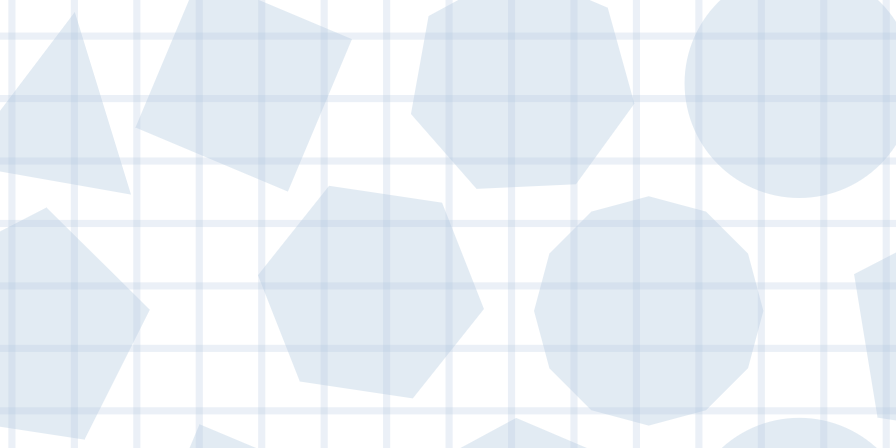
Give the GLSL for this pattern, as a Shadertoy shader.

```glsl
// Pale regular polygons scattered in a wrapped zigzag under a translucent square grid.

const float TAU = 6.2831853;
const int SHAPE_COUNT = 7;
const vec2 TILE = vec2(2.091, 1.0026);   // repeat of the layout, in canvas heights
const vec3 PAPER = vec3(1.0);
const vec3 SHAPE_TINT = vec3(0.888, 0.922, 0.953);
const vec3 LINE_TINT = vec3(0.69, 0.77, 0.87);

// Each kind: side count, tilt in degrees, circumradius (120 sides read as a disc)
const vec3 KINDS[SHAPE_COUNT] = vec3[](
    vec3(4.0, 22.2, 0.261), vec3(6.0, -8.5, 0.255), vec3(7.0, -10.2, 0.256),
    vec3(12.0, 0.0, 0.256), vec3(120.0, 0.0, 0.256), vec3(5.0, 9.3, 0.276),
    vec3(3.0, 80.0, 0.253));

// Coverage of the region where the distance is negative
float fill(float dist, float pixel) {
    return clamp(0.5 - dist / pixel, 0.0, 1.0);
}

vec2 rotate(vec2 p, float angle) {
    float c = cos(angle), s = sin(angle);
    return vec2(c * p.x - s * p.y, s * p.x + c * p.y);
}

// Distance to a regular polygon with one corner on the +x axis
float polygon(vec2 p, float sides, float radius) {
    float sector = TAU / sides;
    float angle = mod(atan(p.y, p.x), sector) - 0.5 * sector;
    return length(p) * cos(angle) - radius * cos(0.5 * sector);
}

// Shapes alternate between an upper and a lower row
vec2 shapeCenter(float index) {
    float lower = mod(index, 2.0);
    vec2 center = vec2(0.544 + 0.310 * index - 0.026 * lower,
                       mix(0.814, 0.369 - 0.021 * index, lower));
    // The last two shapes are nudged together where the layout wraps
    vec2 nudge = mix(vec2(-0.190, -0.090), vec2(0.085, 0.0), lower);
    return center + nudge * step(4.5, index);
}

float shapeField(vec2 p) {
    float nearest = 1e3;
    for (int i = 0; i < SHAPE_COUNT; i++) {
        vec3 kind = KINDS[i];
        vec2 q = p - shapeCenter(float(i));
        q -= TILE * round(q / TILE);
        q = rotate(q, -radians(kind.y));
        if (kind.x < 3.5) q.y /= 0.887;   // slim the triangle
        nearest = min(nearest, polygon(q, kind.x, kind.z));
    }
    return nearest;
}

// Distance to evenly spaced stripes along one axis
float stripes(float x, float spacing, float halfWidth) {
    return abs(x - spacing * round(x / spacing)) - halfWidth;
}

void mainImage(out vec4 fragColor, in vec2 fragCoord) {
    float pixel = 1.0 / iResolution.y;
    vec2 p = fragCoord * pixel;

    vec3 color = mix(PAPER, SHAPE_TINT, fill(shapeField(p), pixel));

    // Grid lines: crossings darken because each direction is laid separately
    const float SPACING = 0.1394, HALF_WIDTH = 0.008, OPACITY = 0.25;
    float vertical = stripes(p.x - 0.0266, SPACING, HALF_WIDTH);
    float horizontal = stripes(p.y - 0.0830, SPACING, HALF_WIDTH);
    color = mix(color, LINE_TINT, OPACITY * fill(vertical, pixel));
    color = mix(color, LINE_TINT, OPACITY * fill(horizontal, pixel));

    fragColor = vec4(color, 1.0);
}
```
